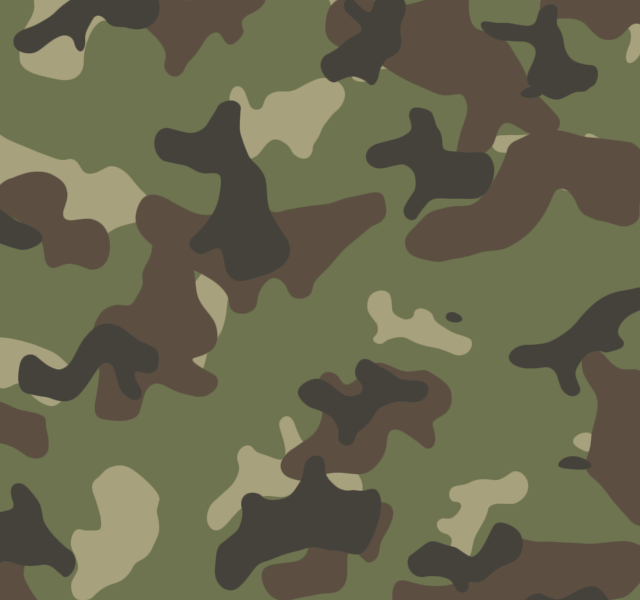
This pattern is drawn by a WebGL 2 fragment shader. Its source:

```glsl
#version 300 es
precision highp float;

uniform vec2 u_resolution;
out vec4 fragColor;

const vec3 GREEN = vec3(0.43, 0.455, 0.31);
const vec3 TAN = vec3(0.66, 0.63, 0.49);
const vec3 BROWN = vec3(0.36, 0.31, 0.26);
const vec3 CHARCOAL = vec3(0.27, 0.26, 0.235);

// Integer hash: three values in 0..1 for a lattice point and a seed
vec3 random3(vec2 cell, float seed) {
    uvec3 v = uvec3(ivec3(cell, seed));
    v = v * 1664525u + 1013904223u;
    v.x += v.y * v.z;
    v.y += v.z * v.x;
    v.z += v.x * v.y;
    v ^= v >> 16u;
    v.x += v.y * v.z;
    v.y += v.z * v.x;
    v.z += v.x * v.y;
    return vec3(v) / float(0xffffffffu);
}

// Smooth vector noise in -1..1
vec2 vectorNoise(vec2 p, float seed) {
    vec2 cell = floor(p);
    vec2 f = fract(p);
    f = f * f * f * (f * (f * 6.0 - 15.0) + 10.0);
    vec2 low = mix(random3(cell, seed).xy, random3(cell + vec2(1, 0), seed).xy, f.x);
    vec2 high = mix(random3(cell + vec2(0, 1), seed).xy, random3(cell + vec2(1, 1), seed).xy, f.x);
    return mix(low, high, f.y) * 2.0 - 1.0;
}

float smoothMin(float a, float b, float k) {
    float h = max(k - abs(a - b), 0.0) / k;
    return min(a, b) - 0.25 * k * h * h;
}

// Capsule whose radius changes from one end to the other
float taperedCapsule(vec2 p, vec2 a, vec2 b, float radiusA, float radiusB) {
    vec2 axis = b - a;
    float t = clamp(dot(p - a, axis) / dot(axis, axis), 0.0, 1.0);
    return length(p - a - axis * t) - mix(radiusA, radiusB, t);
}

vec2 direction(float angle) {
    return vec2(cos(angle), sin(angle));
}

// Bent chain of capsules with a side lobe at each inner joint
float patch_(vec2 p, vec2 id, float radius, float seed) {
    float tilt = (random3(id, seed).x - 0.45) * 1.5;
    vec2 joint = -direction(tilt) * 3.1 * radius;
    float width = radius * 0.8;
    float d = 1.0;
    for (int i = 0; i < 3; i++) {
        vec3 rnd = random3(id, seed + 1.0 + float(i));
        float angle = tilt + (rnd.x - 0.5) * 1.7;
        vec2 next = joint + direction(angle) * 2.2 * radius;
        float nextWidth = radius * mix(0.6, 1.2, rnd.y);
        d = smoothMin(d, taperedCapsule(p, joint, next, width, nextWidth), 0.7 * radius);
        if (i < 2) {
            float side = rnd.z < 0.5 ? -1.0 : 1.0;
            float reach = mix(1.2, 2.6, fract(rnd.z * 2.0));
            vec2 tip = next + direction(angle + side * mix(1.1, 1.9, rnd.x)) * reach * radius;
            d = smoothMin(d, taperedCapsule(p, next, tip, 0.7 * radius, 0.5 * radius), 0.7 * radius);
        }
        joint = next;
        width = nextWidth;
    }
    return d;
}

// Distance to scattered patches and specks that fill a given share of the area
float patchLayer(vec2 p, vec2 cellSize, float coverage, float seed) {
    p += 0.028 * vectorNoise(p * 6.0, seed + 8.0);
    p += 0.014 * vectorNoise(p * 15.0, seed + 9.0);
    float radius = sqrt(coverage * cellSize.x * cellSize.y / 18.0);
    vec2 home = floor(p / cellSize);
    float d = 1.0;
    for (int y = -1; y <= 1; y++) {
        for (int x = -1; x <= 1; x++) {
            vec2 id = home + vec2(x, y);
            vec3 rnd = random3(id, seed + 6.0);
            float stagger = mod(id.y, 2.0) * 0.5 - 0.25;
            vec2 center = (id + 0.5 + vec2(stagger, 0.0) + (rnd.xy - 0.5) * 0.5) * cellSize;
            d = min(d, patch_(p - center, id, radius * mix(0.65, 1.32, rnd.z), seed));

            vec3 speck = random3(id, seed + 7.0);
            vec2 offset = p - center - (vec2(0.35, 0.4) + 0.1 * speck.xy) * cellSize;
            float dot_ = length(offset * vec2(0.75, 1.0)) - mix(0.009, 0.015, speck.y);
            d = min(d, speck.z < 0.3 ? dot_ : 1.0);
        }
    }
    return d;
}

vec3 paint(vec3 base, vec3 color, float d) {
    float edge = 0.8 * fwidth(d);
    return mix(color, base, smoothstep(-edge, edge, d));
}

void main() {
    vec2 p = gl_FragCoord.xy / u_resolution.y;
    vec3 color = GREEN;
    color = paint(color, TAN, patchLayer(p, vec2(0.40, 0.28), 0.19, 20.0));
    color = paint(color, BROWN, patchLayer(p + 0.13, vec2(0.46, 0.32), 0.23, 40.0));
    color = paint(color, CHARCOAL, patchLayer(p + 0.29, vec2(0.40, 0.27), 0.175, 60.0));
    fragColor = vec4(color, 1.0);
}
```
